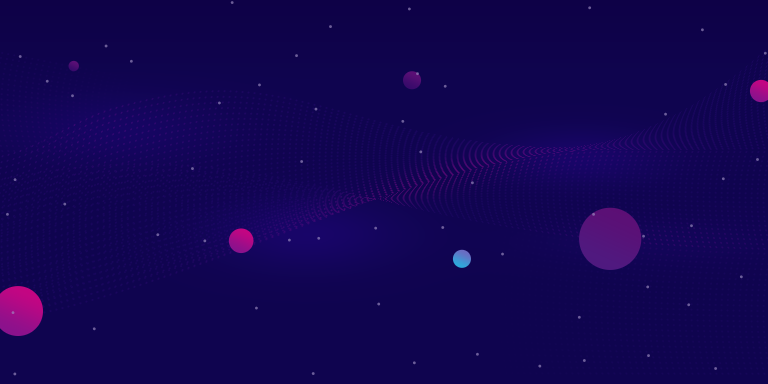
This background is drawn by a WebGL 1 fragment shader. Its source:

```glsl
precision highp float;
// Deep indigo space with twisted ribbons of fine dots, small stars and gradient planets.

uniform vec2 u_resolution;

// Sine-free hash: cell to two values in 0..1
vec2 hash22(vec2 cell) {
  vec3 h = fract(cell.xyx * vec3(0.1031, 0.1030, 0.0973));
  h += dot(h, h.yzx + 33.33);
  return fract((h.xx + h.yz) * h.zy);
}

// Antialiased fill of a signed distance, one pixel wide
float fill(float d) {
  return clamp(0.5 - d * u_resolution.y, 0.0, 1.0);
}

// Soft elliptical falloff
float glow(vec2 p, vec2 center, vec2 size) {
  vec2 q = (p - center) / size;
  return exp(-dot(q, q));
}

// Boundary curves of the ribbons
float crest(float x) {
  float rise = max(x - 1.42, 0.0);
  float hump = (x - 0.57) / 0.48;
  return 0.61 + 0.16 * exp(-hump * hump) - 0.05 * (1.0 - smoothstep(0.0, 0.3, x))
    + 0.8 * rise * rise;
}

float spine(float x) {
  return 0.14 + 0.47 * smoothstep(-0.2, 1.6, x);
}

float trough(float x) {
  float hump = (x - 0.36) / 0.85;
  return 0.34 + 0.24 * exp(-hump * hump);
}

// Dot mesh stretched between two heights, with columns bent into arcs
float mesh(vec2 p, float low, float high, float rows) {
  float span = high - low;
  span = (span < 0.0 ? -1.0 : 1.0) * max(abs(span), 0.004);
  float v = (p.y - low) / span;
  vec2 grid = vec2(p.x * 64.0 + 5.0 * v * (1.0 - v), v * rows);
  vec2 offset = (fract(grid) - 0.5) * vec2(1.0 / 64.0, span / rows);
  float inside = step(0.0, v) * step(v, 1.0);
  return inside * fill(length(offset) - 0.0024);
}

// Scattered stars, at most one in each jittered cell
float stars(vec2 p) {
  vec2 cell = floor(p / 0.16);
  vec2 jitter = 0.05 + 0.9 * hash22(cell + 7.0);
  float present = step(hash22(cell + 41.0).x, 0.74);
  return present * fill(length(p - (cell + jitter) * 0.16) - 0.0036);
}

// Disc shaded along a slanted gradient
vec3 planet(vec3 color, vec2 p, vec2 center, float radius, vec3 upper, vec3 lower) {
  vec2 q = (p - center) / radius;
  float shade = smoothstep(-1.0, 1.0, dot(q, vec2(0.4, 0.9)));
  return mix(color, mix(lower, upper, shade), fill(length(p - center) - radius));
}

void main() {
  vec2 p = gl_FragCoord.xy / u_resolution.y;
  float top = crest(p.x);
  float mid = spine(p.x);
  float base = trough(p.x);

  // Indigo field with blue glows
  vec3 color = mix(vec3(0.06, 0.017, 0.31), vec3(0.055, 0.005, 0.28), smoothstep(0.75, 1.0, p.y));
  float haze = 0.8 * glow(p, vec2(0.30, 0.66), vec2(0.28, 0.09))
    + glow(p, vec2(0.80, 0.39), vec2(0.24, 0.09))
    + glow(p, vec2(1.51, 0.59), vec2(0.22, 0.07))
    + 0.4 * glow(p, vec2(1.70, 0.37), vec2(0.35, 0.06));
  color += haze * vec3(0.035, 0.003, 0.10);

  // Ribbons glow pink along the twist and stay blue elsewhere
  float twist = glow(vec2(p.x, p.y - mid), vec2(1.15, 0.0), vec2(0.5, 0.05));
  float lit = max(twist, 0.5 * glow(p, vec2(0.25, 0.67), vec2(0.35, 0.12)));
  lit = max(lit, 0.55 * glow(p, vec2(1.70, 0.37), vec2(0.35, 0.05)));
  vec3 dotColor = mix(vec3(0.17, 0.04, 0.48), vec3(0.48, 0.04, 0.52), lit);
  float dots = max(mesh(p, mid, top, 30.0), 0.8 * mesh(p, base, mid, 22.0));
  float faint = mesh(p, 0.02, base, 24.0) * smoothstep(1.25, 1.7, p.x);
  faint += mesh(p, 0.6, 0.87 - 0.2 * p.x, 20.0) * (1.0 - smoothstep(0.0, 0.4, p.x));
  color = mix(color, dotColor, clamp(dots * (0.32 + 0.3 * lit) + 0.2 * faint, 0.0, 0.7));

  // Planets
  vec3 pink = vec3(0.77, 0.02, 0.51);
  vec3 violet = vec3(0.54, 0.07, 0.55);
  vec3 plum = vec3(0.36, 0.06, 0.46);
  vec3 dusk = vec3(0.22, 0.04, 0.42);
  color = planet(color, p, vec2(0.047, 0.190), 0.065, pink, violet);
  color = planet(color, p, vec2(0.628, 0.373), 0.032, pink, violet);
  color = planet(color, p, vec2(1.982, 0.763), 0.029, pink, violet);
  color = planet(color, p, vec2(1.589, 0.378), 0.081, plum, vec3(0.31, 0.10, 0.50));
  color = planet(color, p, vec2(1.073, 0.791), 0.0235, plum, dusk);
  color = planet(color, p, vec2(0.192, 0.828), 0.0135, plum, dusk);
  color = planet(color, p, vec2(1.203, 0.326), 0.0235, vec3(0.42, 0.42, 0.76), vec3(0.18, 0.66, 0.86));

  // Stars in front
  color = mix(color, vec3(0.62, 0.56, 0.76), 0.65 * stars(p));
  gl_FragColor = vec4(color, 1.0);
}
```
